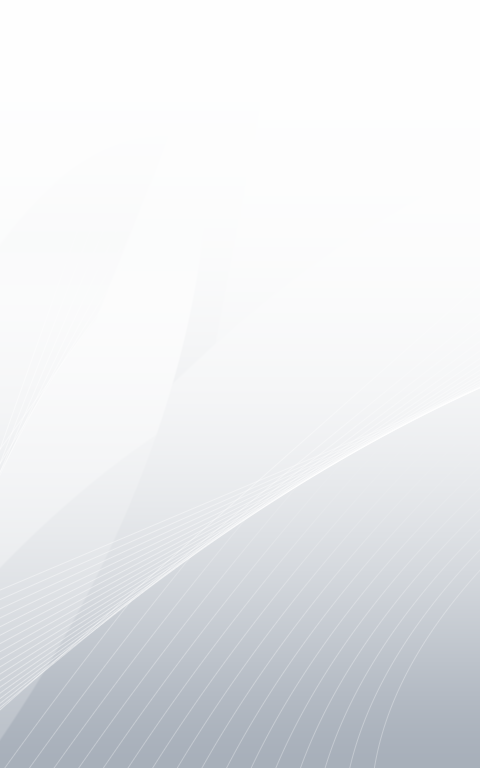
This background is drawn by a Shadertoy shader. Its source:

```glsl
const vec2 CANVAS = vec2(1.0, 1.6);
const vec3 WHITE = vec3(0.997);
const vec3 SHADE_TINT = vec3(1.08, 0.98, 0.85);
const float SHADE_DEPTH = 0.315;
const float SHADE_FALLOFF = 6.3;
const float SHADE_POWER = 1.58;
const float HALF_WIDTH = 0.001;

// Parabolas as constant, slope and bend
const vec3 SWEEP = vec3(0.121, 0.887, -0.216);
const vec3 LEFT_SWEEP = vec3(0.61, 2.1, -2.4);
const vec3 LEFT_CREST = vec3(1.09, 1.35, -2.0);
const vec3 LOW_DIAGONAL = vec3(0.417, 1.03, -0.55);
const vec3 HIGH_DIAGONAL = vec3(0.397, 1.275, -0.427);
const vec3 STEEP_EDGE = vec3(0.0, 0.68, -0.264);
const float STEEP_BASE = 0.058;

// Ranges of tangent points along the curves
const vec2 FAN_RANGE = vec2(0.0, 1.075);
const vec2 LEFT_RANGE = vec2(-0.15, 0.15);
const float FAN_SPACING = 0.68;
const int FAN_LINES = 18;
const float FAN_OPACITY = 0.42;
const float CREST_OPACITY = 0.4;
const int LEFT_LINES = 7;
const float LEFT_OPACITY = 0.5;
const int FLOOR_LINES = 16;
const float FLOOR_START = 0.01;
const float FLOOR_END = 0.78;
const float FLOOR_OPACITY = 0.31;

float parabola(vec3 k, float x) {
    return k.x + x * (k.y + x * k.z);
}

// Soft mask that is 1 where f is positive
float side(float f) {
    return smoothstep(-1.0, 1.0, f / max(fwidth(f), 1e-6));
}

// Thin line along the zero set of f
float stroke(float f) {
    float pixel = CANVAS.x / iResolution.x;
    float slope = max(length(vec2(dFdx(f), dFdy(f))), 1e-6);
    float dist = abs(f) / slope * pixel;
    return clamp((HALF_WIDTH - dist) / pixel + 0.5, 0.0, 1.0);
}

// Straight lines tangent to a parabola; opacities are layered, not added
float tangentFan(vec2 p, vec3 curve, vec2 range, float spacing, int count, float opacity) {
    float gap = p.y - parabola(curve, p.x);
    float clear = 1.0;
    for (int i = 0; i < count; i++) {
        float t = pow(float(i) / float(count - 1), spacing);
        float away = p.x - mix(range.x, range.y, t);
        clear *= 1.0 - opacity * stroke(gap + curve.z * away * away);
    }
    return 1.0 - clear;
}

// Curved lines rising from the bottom edge, steeper to the right
float floorLines(vec2 p) {
    float sum = 0.0;
    for (int i = 0; i < FLOOR_LINES; i++) {
        float t = float(i) / float(FLOOR_LINES - 1);
        float start = mix(FLOOR_START, FLOOR_END, t);
        float lean = mix(0.72, 0.163, t * t);
        float bend = mix(0.1, 0.9, t * t);
        sum += stroke(p.x - start - p.y * (lean + bend * p.y));
    }
    return sum;
}

// Translucent ribbons, as factors on the background shade
float ribbons(vec2 p, float aboveSweep) {
    float leftOfSteep = side(parabola(STEEP_EDGE, p.y - STEEP_BASE) - p.x);
    leftOfSteep *= 1.0 - smoothstep(0.95, 1.15, p.y);
    float aboveLow = side(p.y - parabola(LOW_DIAGONAL, p.x));
    float aboveHigh = side(p.y - parabola(HIGH_DIAGONAL, p.x));
    float leftOfFold = side(0.452 + 0.19 * (p.y - 0.9) - p.x);

    float leftPanel = side(p.y - parabola(LEFT_SWEEP, p.x))
        * side(parabola(LEFT_CREST, p.x) - p.y)
        * side(0.208 + 0.4 * (p.y - 0.954) - p.x);
    float wedge = aboveHigh * (1.0 - leftOfSteep);

    float factor = mix(1.0, 0.86, aboveSweep);
    factor *= mix(1.0, 0.8, leftOfSteep);
    factor *= mix(1.0, 0.72, leftOfSteep * aboveLow);
    factor *= mix(1.0, 1.6, leftPanel);
    factor *= 1.0 + wedge * mix(0.22, 0.5, leftOfFold);
    return factor;
}

void mainImage(out vec4 fragColor, in vec2 fragCoord) {
    vec2 uv = fragCoord / iResolution.xy;
    vec2 p = uv * CANVAS;
    float gap = p.y - parabola(SWEEP, p.x);
    float aboveSweep = side(gap);

    // Vertical gradient with ribbons
    float shade = SHADE_DEPTH * exp(-SHADE_FALLOFF * pow(uv.y, SHADE_POWER));
    shade *= ribbons(p, aboveSweep);
    vec3 color = WHITE - shade * SHADE_TINT;

    // Line work
    float fanFade = 1.0 - 0.4 * smoothstep(0.6, 0.9, p.x) * smoothstep(0.0, 0.1, gap);
    float light = fanFade
        * tangentFan(p, SWEEP, FAN_RANGE, FAN_SPACING, FAN_LINES, FAN_OPACITY);
    light += CREST_OPACITY * smoothstep(0.35, 0.8, p.x) * stroke(gap);
    light += (1.0 - smoothstep(0.85, 1.15, p.y)) * (1.0 - smoothstep(0.15, 0.3, p.x))
        * tangentFan(p, LEFT_SWEEP, LEFT_RANGE, 1.0, LEFT_LINES, LEFT_OPACITY);
    light += FLOOR_OPACITY * (1.0 - aboveSweep)
        * (1.0 - smoothstep(0.25, 0.75, p.y)) * floorLines(p);

    fragColor = vec4(mix(color, WHITE, clamp(light, 0.0, 1.0)), 1.0);
}
```
